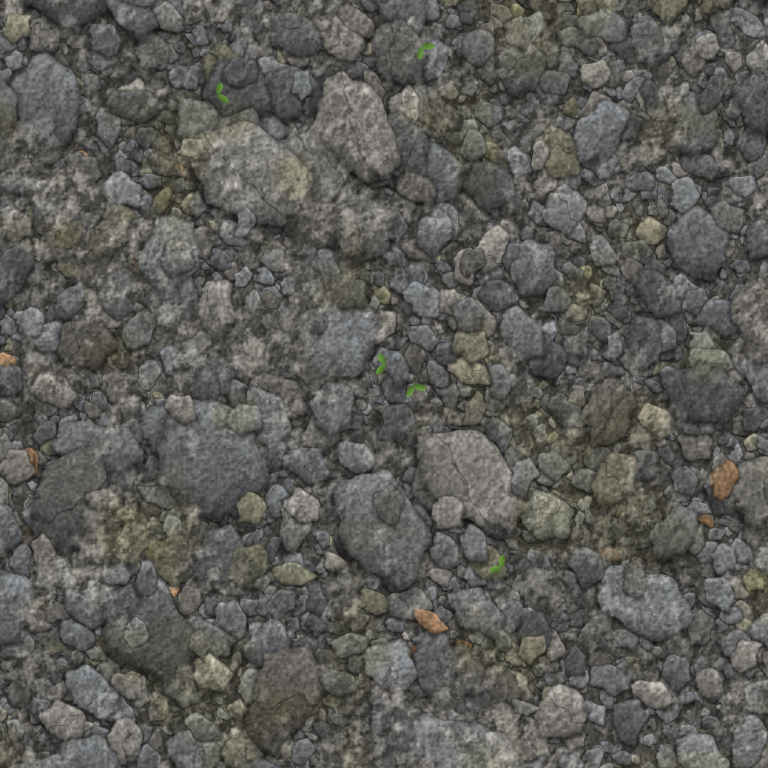
A Shadertoy shader for this texture:

```glsl
// Weathered grey gravel: angular broken stones of many sizes bedded in dirt.
// Jittered cells hold soft polygons, painted from grit up to boulders, then
// roughened by embossed noise, folds, mud, moss and a few green sprouts.

const float TAU = 6.28318;
const vec2 LIGHT = vec2(0.20, 0.98);
const vec3 DIRT = vec3(0.27, 0.265, 0.25);
const vec3 MUD = vec3(0.385, 0.375, 0.355);
const vec3 COOL = vec3(0.98, 1.0, 1.015);
const vec3 WARM = vec3(1.03, 1.0, 0.95);
const vec3 OCHRE = vec3(1.28, 1.02, 0.78);
const vec3 MOSS = vec3(1.02, 1.01, 0.86);
const vec3 LEAF = vec3(0.33, 0.50, 0.18);
const int LAYERS = 7;
const int SIDES = 5;
const int SPROUTS = 5;
const float FINEST = 56.0;      // cells across the canvas in the first layer
const float COARSEN = 0.69;     // cell count ratio from layer to layer
const float LEAN = 1.95;        // usual angle of the long axes
const float SPREAD = 2.3;       // range of angles around it
const float WARP = 0.0018;
const float ROUGHNESS = 0.65;

vec4 hash4(vec2 p) {
    vec4 q = fract(p.xyxy * vec4(0.1031, 0.1030, 0.0973, 0.1099));
    q += dot(q, q.wzxy + 33.33);
    return fract((q.xxyz + q.yzzw) * q.zywx);
}

float hash(vec2 p) {
    vec3 q = fract(p.xyx * vec3(0.1031, 0.1030, 0.0973));
    q += dot(q, q.yzx + 33.33);
    return fract((q.x + q.y) * q.z);
}

float noise(vec2 p) {
    vec2 i = floor(p), f = fract(p);
    f = f * f * (3.0 - 2.0 * f);
    return mix(mix(hash(i), hash(i + vec2(1, 0)), f.x),
               mix(hash(i + vec2(0, 1)), hash(i + vec2(1, 1)), f.x), f.y);
}

// Three octaves, from 0 to 1 around 0.5.
float fbm(vec2 p) {
    mat2 next = mat2(1.6, 1.2, -1.2, 1.6);
    vec2 p2 = next * p + 7.3;
    return 0.5 * noise(p) + 0.3 * noise(p2) + 0.2 * noise(next * p2 + 7.3);
}

mat2 rotation(float angle) {
    float c = cos(angle), s = sin(angle);
    return mat2(c, s, -s, c);
}

// Paints one layer of stones, with contact shadows, over the color so far.
void layStones(vec2 p, float scale, float share, float seed, inout vec3 color) {
    mat2 layerTurn = rotation(seed * 1.3);
    mat2 sideTurn = rotation(TAU / float(SIDES));
    vec2 g = layerTurn * p * scale + seed * vec2(3.7, 1.9) + 90.0;
    vec2 corner = floor(g - 0.5);
    for (int k = 0; k < 4; k++) {
        vec2 id = corner + vec2(k & 1, k >> 1);
        vec4 place = hash4(id + seed * 17.0);
        if (place.z > share) continue;

        vec4 traits = hash4(id + seed * 29.0 + 41.0);
        float radius = mix(0.38, 0.54, traits.x);
        vec2 offset = (g - id - 0.5 - 0.4 * (place.xy - 0.5)) / radius * layerTurn;
        mat2 turn = rotation(-LEAN - SPREAD * (place.w - 0.5));
        vec2 stretch = vec2(1.0, mix(1.05, 1.75, traits.y));
        vec2 q = turn * offset * stretch;
        if (dot(q, q) > 2.2) continue;

        // Soft polygon: r is 1 on the outline, outward is its slope.
        float sum = 1e-9;
        vec2 outward = vec2(1e-6);
        vec2 side = rotation(TAU * traits.z) * vec2(1.0, 0.0);
        for (int i = 0; i < SIDES; i++) {
            float reach = mix(0.74, 1.06, fract(traits.x * 17.0 * float(i + 1)));
            float s = max(dot(q, side) / reach, 0.0);
            float s2 = s * s, s4 = s2 * s2;
            sum += s4 * s4;
            outward += side * s4 * s2 * s;
            side = sideTurn * side;
        }
        float r = sqrt(sqrt(sqrt(sum)));
        outward = normalize(outward * stretch * turn + 1e-7);

        // Gentle dome with a broken fold across it
        float facing = dot(outward, LIGHT);
        float light = 1.0 + 0.19 * facing * smoothstep(0.45, 0.95, r)
                    + 0.09 * dot(offset, LIGHT) - 0.22 * smoothstep(0.84, 1.02, r);
        float fold = dot(q, side) + 0.6 * (traits.y - 0.5)
                   + 0.12 * sin(q.y * 6.0 + q.x * 4.0 + traits.z * 20.0);
        light += 0.20 * (traits.w - 0.5) * smoothstep(-0.06, 0.06, fold);
        float cracked = step(0.45, traits.w) * step(scale, 15.0);
        light -= 0.26 * cracked * (1.0 - smoothstep(0.01, 0.05, abs(fold)));

        float tone = mix(0.295, 0.455, traits.z);
        vec3 tint = mix(COOL, WARM, smoothstep(0.3, 0.9, traits.w));
        if (traits.w > 0.95 && scale > 10.0) tint = MOSS;
        if (traits.w > 0.993 && scale > 18.0) tint = OCHRE;

        color *= mix(0.52, 1.0, smoothstep(0.88, 1.24, r + 0.06 * facing));
        float edge = 1.5 * scale / (iResolution.y * radius);
        color = mix(color, tone * light * tint, 1.0 - smoothstep(1.0 - edge, 1.0 + edge, r));
    }
}

// Scatters pairs of small leaves.
void growSprouts(vec2 uv, inout vec3 color) {
    for (int i = 0; i < SPROUTS; i++) {
        vec4 root = hash4(vec2(float(i) * 7.0, 3.0));
        vec2 d = rotation(TAU * root.z) * (uv - root.xy);
        vec2 q = vec2((abs(d.x) - 0.007) / 0.007, (d.y - 0.5 * abs(d.x)) / 0.005);
        float leaf = 1.0 - smoothstep(0.8, 1.15, length(q));
        color = mix(color, LEAF * (1.0 + 0.25 * q.y), 0.85 * leaf);
    }
}

void mainImage(out vec4 fragColor, in vec2 fragCoord) {
    vec2 uv = fragCoord / iResolution.y;
    float broad = fbm(uv * 7.0 + 3.0);
    float medium = fbm(uv * 24.0 + 70.0);
    float rough = fbm(uv * 75.0);
    float relief = rough - fbm((uv + LIGHT.yx * vec2(-0.003, 0.012)) * 75.0);
    float grain = noise(uv * 270.0) - 0.5;

    // Layered sines and noise make the outlines uneven
    vec2 p = uv + WARP * (sin(uv.yx * 83.0 + 5.0 * sin(uv * 37.0))
                        + 0.5 * sin(uv.yx * 211.0 + uv * 97.0))
                + 0.009 * (vec2(rough, medium) - 0.5);

    // Dirt bed, stones from small to large, then loose pebbles on top
    vec3 soil = DIRT * (0.5 + rough);
    vec3 color = soil;
    float scale = FINEST;
    for (int i = 0; i <= LAYERS; i++) {
        bool loose = i == LAYERS;
        float share = mix(0.80, 0.36, float(i) / float(LAYERS - 1));
        layStones(p, loose ? 19.0 : scale, loose ? 0.2 : share, float(i) + 1.0, color);
        scale *= COARSEN;
        // Soil washed over the finer stones
        if (i == 2) color = mix(color, soil, 0.75 * smoothstep(0.42, 0.62, medium));
    }

    // Mud and moss in patches
    float mud = smoothstep(0.54, 0.74, broad + 0.6 * (medium - 0.5));
    color = mix(color, MUD * (0.4 + 1.15 * rough), 0.55 * mud);
    float moss = smoothstep(0.6, 0.85, noise(uv * 13.0 + 40.0));
    color *= mix(vec3(1.0), MOSS, 0.7 * moss);

    // Rock surface: embossed relief, fine grain, pits and pale dust
    float pits = 1.0 - smoothstep(0.0, 0.05, abs(rough - 0.42));
    color *= 1.0 + ROUGHNESS * relief + 0.34 * grain;
    color *= 1.0 - 0.16 * pits * smoothstep(0.4, 0.6, medium);
    color += 0.12 * smoothstep(0.5, 0.75, 0.6 * medium + 0.4 * rough) * WARM;

    growSprouts(uv, color);
    fragColor = vec4(clamp(color * 1.06, 0.0, 1.0), 1.0);
}
```
